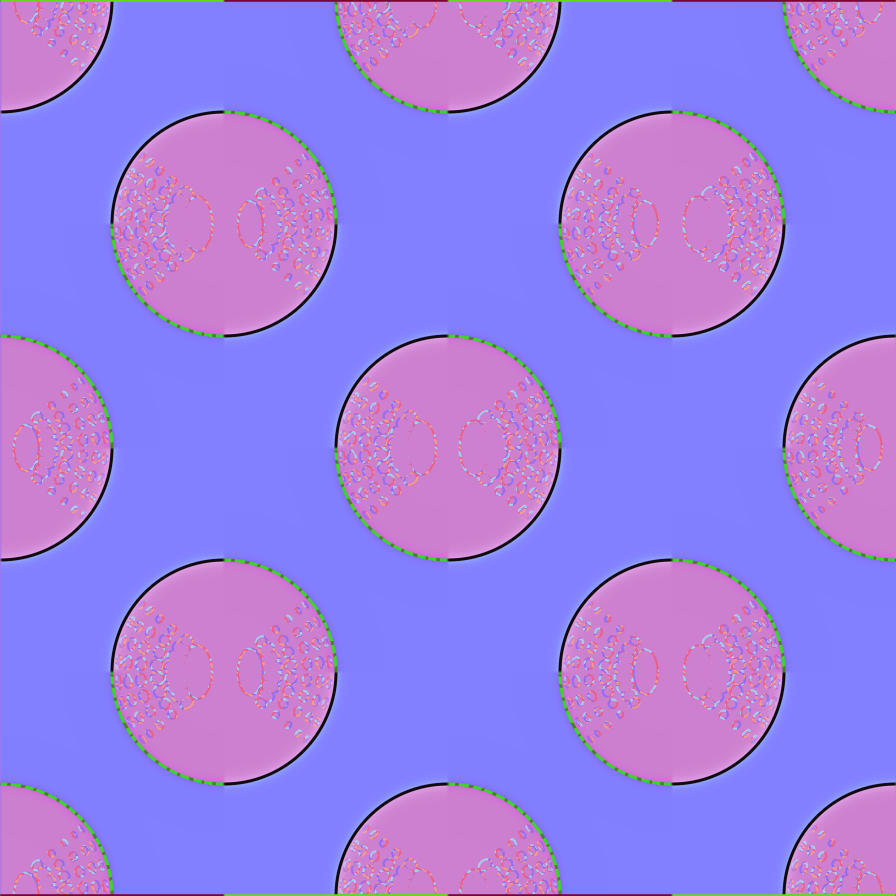
Give the GLSL for this texture map, as a three.js fragment shader.

```glsl
varying vec2 vUv;

const float DISC_RADIUS = 0.125;
const float STEP_ANGLE = 0.197;
const vec3 FIELD = vec3(0.51, 0.50, 1.00);
const vec3 DISC = vec3(0.80, 0.50, 0.81);
const vec3 DARK = vec3(0.06, 0.03, 0.05);
const vec3 GREEN = vec3(0.23, 0.84, 0.15);
const vec3 MAGENTA = vec3(0.86, 0.30, 0.92);

// Soft stroke around the zero line of a distance
float stroke(float d, float inner, float outer) {
  return 1.0 - smoothstep(inner, outer, abs(d));
}

float ellipse(vec2 p, vec2 radii) {
  float f = length(p / radii);
  return (f - 1.0) * f / (length(p / (radii * radii)) + 1e-4);
}

float layeredSines(vec2 p) {
  return 0.6 * sin(p.x * 41.0 + 3.0 * sin(p.y * 29.0))
       + 0.4 * sin(p.y * 67.0 + 2.0 * sin(p.x * 53.0));
}

// Nearest centre of two interleaved square lattices
vec2 nearestCentre(vec2 uv) {
  vec2 a = floor(uv * 2.0 + 0.5) * 0.5;
  vec2 b = (floor(uv * 2.0) + 0.5) * 0.5;
  return distance(uv, a) < distance(uv, b) ? a : b;
}

// Fan of studs on a sphere, merging towards the middle of the disc
float studFan(vec2 p, float amount) {
  float d = ellipse(p - vec2(0.236, 0.0), vec2(0.132, 0.245) * amount);
  float j = clamp(floor(atan(p.y, p.x + 1e-4) / STEP_ANGLE) + 0.5, -3.5, 3.5);
  float a = j * STEP_ANGLE;
  vec2 ray = vec2(cos(a), sin(a));
  vec2 polar = vec2(dot(p, ray), dot(p, vec2(-ray.y, ray.x)));
  float size = amount - 0.03 * j * j;
  for (int k = 2; k <= 6; k++) {
    float tilt = 0.052 + STEP_ANGLE * float(k);
    float swell = 0.04 * exp2(-4.0 * float(k - 2));
    vec2 radii = vec2(0.07 * cos(tilt) + swell, 0.06 + 0.5 * swell);
    d = min(d, ellipse(polar - vec2(sin(tilt), 0.0), radii * size));
  }
  return d;
}

// Stud outlines, tinted by the direction they face
vec3 addStuds(vec3 base, vec2 q, float amount) {
  vec2 p = vec2(abs(q.x), q.y);
  vec2 e = vec2(0.01, 0.0);
  float d = studFan(p, amount);
  vec2 slope = vec2(studFan(p + e.xy, amount), studFan(p + e.yx, amount)) - d;
  vec2 facing = slope / (length(slope) + 1e-4);
  float grain = layeredSines(q);
  vec3 ink = mix(vec3(0.94, 0.36, 0.52), vec3(0.54, 0.42, 0.98),
                 smoothstep(-0.6, 0.8, facing.x + 0.5 * grain));
  ink = mix(ink, vec3(0.62, 0.84, 0.94), smoothstep(0.3, 0.6, grain + 0.15 * facing.y));
  ink = mix(ink, vec3(0.95, 0.62, 0.52), smoothstep(0.4, 0.7, -grain - 0.15 * facing.y));
  return mix(base, ink, 0.9 * stroke(d, 0.003, 0.017));
}

// Disc edge: dark on one diagonal, green on the other
vec3 addRim(vec3 base, vec2 q, float d) {
  float darkSide = smoothstep(-0.02, 0.02, -q.x * q.y);
  float inside = 1.0 - smoothstep(-0.008, 0.008, d);
  vec3 outerGlow = mix(vec3(0.52, 0.36, 0.90), vec3(0.64, 0.80, 1.0), darkSide);
  vec3 innerGlow = mix(MAGENTA, vec3(0.93, 0.70, 0.94), darkSide);
  float reach = mix(0.028, 0.045, inside * darkSide);
  base = mix(base, mix(outerGlow, innerGlow, inside), 0.85 * exp(-abs(d) / reach));

  float dashes = smoothstep(0.45, 0.85, sin(atan(q.y, q.x) * 56.0 + 2.0 * layeredSines(q * 0.2)));
  vec3 lit = mix(GREEN, vec3(0.30, 0.36, 0.16), 0.7 * dashes);
  return mix(base, mix(lit, DARK, darkSide), stroke(d, 0.007, 0.020));
}

// Alternating seam on the top and bottom, faint one on the left
vec3 addSeams(vec3 base, vec2 uv) {
  float top = step(0.5, uv.y);
  float half_ = smoothstep(-0.02, 0.02, sin(uv.x * 12.566));
  vec3 ink = mix(vec3(0.48, 0.02, 0.20), vec3(0.40, 0.85, 0.10), mix(1.0 - half_, half_, top));
  base = mix(base, vec3(0.64, 0.46, 0.92), 0.6 * stroke(uv.x, 0.0010, 0.0025));
  return mix(base, ink, stroke(min(uv.y, 1.0 - uv.y), 0.0012, 0.0028));
}

void main() {
  vec2 centre = nearestCentre(vUv);
  vec2 q = (vUv - centre) / DISC_RADIUS;
  float d = length(q) - 1.0;

  // Stud size differs between the two sides and from disc to disc
  float fanX = centre.x + 0.0833 * (q.x < 0.0 ? -1.0 : 1.0);
  float amount = 0.91 + 0.085 * sin(25.133 * abs(fanX - 0.5))
               + 0.02 * sin(centre.y * 17.0 + fanX * 9.0);

  vec3 colour = mix(addStuds(DISC, q, amount), FIELD, smoothstep(-0.008, 0.008, d));
  colour = addRim(colour, q, d);
  gl_FragColor = vec4(addSeams(colour, vUv), 1.0);
}
```
